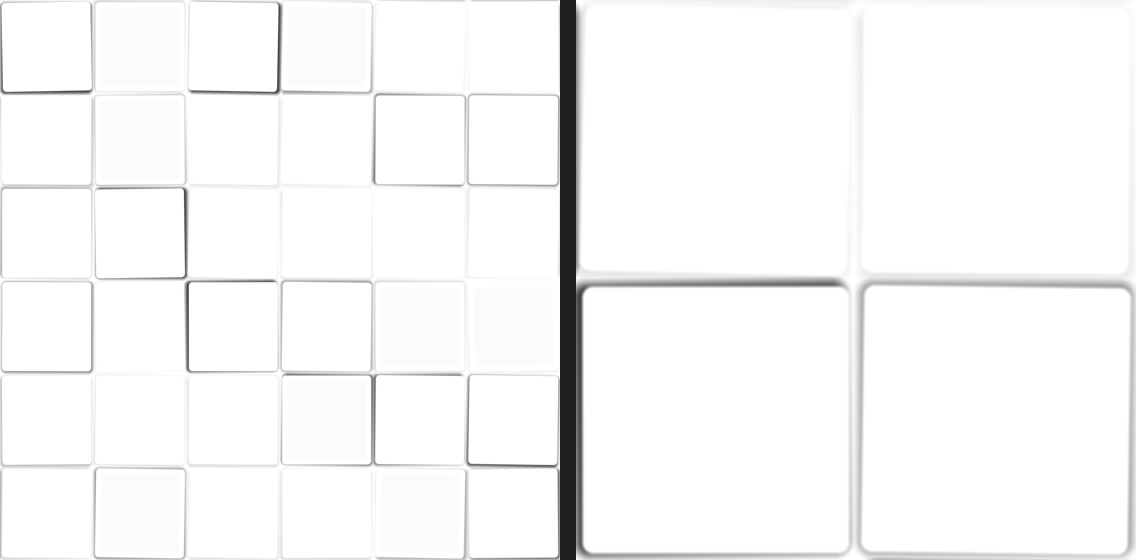
Left, the full canvas; right, a detail of the centre.
Reproduce this pattern procedurally as a three.js fragment shader.

```glsl
// Six by six white rounded tiles, slightly tilted, with uneven soft shadows in the gaps.
varying vec2 vUv;

const float TILES = 6.0;
const float HALF_SIZE = 0.477;
const float CORNER = 0.04;
const float EDGE_SOFTNESS = 0.009;
const float SHADOW_REACH = 0.042;
const float MAX_TILT = 0.028;
const vec3 WHITE = vec3(1.0);
const vec3 PALE_FACE = vec3(0.985);

float hash(vec2 p, float seed) {
  return fract(sin(dot(p, vec2(127.1, 311.7)) + seed * 74.7) * 43758.5453);
}

float signedHash(vec2 p, float seed) {
  return hash(p, seed) * 2.0 - 1.0;
}

vec2 rotate(vec2 p, float angle) {
  float c = cos(angle);
  float s = sin(angle);
  return vec2(c * p.x - s * p.y, s * p.x + c * p.y);
}

float roundedSquare(vec2 p, float halfSize, float radius) {
  vec2 q = abs(p) - halfSize + radius;
  return length(max(q, 0.0)) + min(max(q.x, q.y), 0.0) - radius;
}

// Squaring the hash skews the tilt towards level tiles.
float tileTilt(vec2 id) {
  float t = signedHash(id, 1.0);
  return MAX_TILT * t * abs(t);
}

// The shadow is shifted and turned apart from its tile, so it tapers along the sides.
float tileShadow(vec2 p, vec2 id) {
  vec2 shift = vec2(0.022 * signedHash(id, 2.0), 0.02 * signedHash(id, 3.0) - 0.008);
  float turn = tileTilt(id) + 0.024 * signedHash(id, 4.0);
  float d = roundedSquare(rotate(p - shift, turn), HALF_SIZE, CORNER);
  float strength = mix(0.04, 0.85, pow(hash(id, 5.0), 2.2));
  return strength * (1.0 - smoothstep(-0.022, SHADOW_REACH, d));
}

// Some faces are faintly grey inside a white rim.
vec3 tileFace(float d, vec2 id) {
  float pale = step(0.68, hash(id, 6.0));
  float inside = 1.0 - smoothstep(-0.07, -0.045, d);
  return mix(WHITE, PALE_FACE, pale * inside);
}

void main() {
  vec2 grid = vUv * TILES;
  vec2 cell = floor(grid);
  float light = 1.0;
  float cover = 0.0;
  vec3 face = WHITE;

  // Gather the shadows and faces of the nearby tiles.
  for (int y = -1; y <= 1; y++) {
    for (int x = -1; x <= 1; x++) {
      vec2 neighbour = cell + vec2(float(x), float(y));
      vec2 id = mod(neighbour, TILES);
      vec2 p = grid - neighbour - 0.5;
      light = min(light, 1.0 - tileShadow(p, id));

      float d = roundedSquare(rotate(p, tileTilt(id)), HALF_SIZE, CORNER);
      float mask = 1.0 - smoothstep(-EDGE_SOFTNESS, EDGE_SOFTNESS, d);
      face = mix(face, tileFace(d, id), mask);
      cover = max(cover, mask);
    }
  }

  // Faces lie over the shadowed ground.
  gl_FragColor = vec4(mix(WHITE * light, face, cover), 1.0);
}
```
